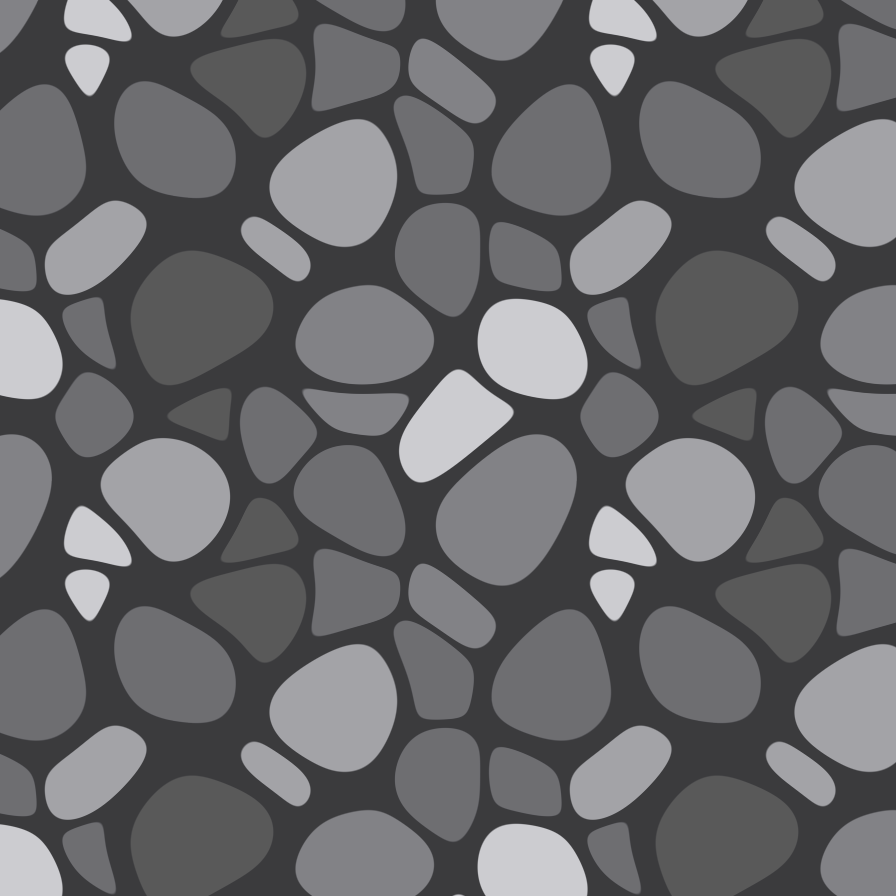
Reproduce this pattern procedurally as a Shadertoy shader.

```glsl
// Flat grey cobbles in dark mortar, on a tile that repeats both ways.
// A weighted cellular diagram sizes the stones; a smooth minimum over
// the cell borders rounds them, and layered sines bend their outlines.

#define REPEATS 1.7067            // tiles across the canvas
#define CELLS 6.0                 // grid cells per tile (even)
#define OFFSET vec2(-1.57, 0.15)  // tile shift, in cells
#define JITTER 0.7                // scatter of the stones
#define GAP 0.03                  // half width of the mortar, in cells
#define ROUNDING 5.0              // lower is rounder
#define BEND 0.12                 // waviness of the outlines
#define KEEP 0.55                 // share of small pebbles present
#define SEED 3.7
#define MORTAR vec3(0.23, 0.23, 0.24)

const float TAU = 6.2831853;
const int REACH = 3;

vec3 hash3(vec2 id) {
    vec3 q = vec3(dot(id, vec2(127.1, 311.7)),
                  dot(id, vec2(269.5, 183.3)),
                  dot(id, vec2(419.2, 371.9)));
    return fract(sin(q + SEED) * 43758.545);
}

// 0: boulder, 1: pebble, 2: cobble
float stoneKind(vec2 id) {
    vec2 odd = mod(id, 2.0);
    return odd.x + odd.y;
}

// Centre in xy, radius in z; a negative radius leaves the cell empty
vec3 stoneAt(vec2 cell) {
    vec2 id = mod(cell, CELLS);
    vec3 h = hash3(id);
    float kind = stoneKind(id);
    float radius = 0.7 + 0.3 * h.z;
    if (kind > 1.5) radius = 0.35 + 0.25 * h.z;
    else if (kind > 0.5) radius = h.z < KEEP ? 0.15 + 0.4 * h.z : -2.0;
    return vec3(cell + 0.5 + JITTER * (h.xy - 0.5), radius);
}

// Squared distance lowered by the stone's weight
float power(vec2 p, vec3 stone) {
    vec2 r = p - stone.xy;
    return dot(r, r) - stone.z * abs(stone.z);
}

// Even spread of tones over the stones of each kind
vec3 stoneColor(vec2 cell) {
    vec2 id = mod(cell, CELLS);
    vec2 slot = floor(id / 2.0);
    float rank = slot.x + 3.0 * slot.y;
    float u = fract(rank * 4.0 / 9.0 + 0.05 + 0.36 * stoneKind(id));
    float grey = u < 0.14 ? 0.35
               : u < 0.45 ? 0.43
               : u < 0.63 ? 0.51
               : u < 0.86 ? 0.64 : 0.80;
    return vec3(grey, grey, grey + 0.015 * step(0.4, grey));
}

// Bends space with sines that fit the tile
vec2 bend(vec2 p) {
    vec2 a = p * TAU / CELLS;
    vec2 broad = sin(2.0 * a.yx + vec2(0.6, 2.1) + a);
    vec2 fine = sin(3.0 * a.yx + vec2(4.0, 1.3) - 2.0 * a);
    return p + BEND * (broad + 0.45 * fine);
}

void mainImage(out vec4 fragColor, in vec2 fragCoord) {
    float scale = REPEATS * CELLS / iResolution.y;
    vec2 p = bend(fragCoord * scale + OFFSET);
    vec2 base = floor(p);

    // Stone that owns this point
    float ownPower = 1e5;
    vec2 ownCell = base;
    vec3 own = vec3(0.0);
    for (int y = -REACH; y <= REACH; y++)
    for (int x = -REACH; x <= REACH; x++) {
        vec2 cell = base + vec2(x, y);
        vec3 stone = stoneAt(cell);
        float w = power(p, stone);
        if (w < ownPower) {
            ownPower = w;
            ownCell = cell;
            own = stone;
        }
    }

    // Smooth distance to its borders, rounder for larger stones
    float sharpness = ROUNDING / (max(own.z, 0.0) + 0.1);
    float sum = 0.0;
    for (int y = -REACH; y <= REACH; y++)
    for (int x = -REACH; x <= REACH; x++) {
        vec2 cell = base + vec2(x, y);
        if (cell == ownCell) continue;
        vec3 stone = stoneAt(cell);
        float border = (power(p, stone) - ownPower)
                     / (2.0 * max(distance(stone.xy, own.xy), 0.01));
        sum += exp(-sharpness * border);
    }
    float inside = -log(max(sum, 1e-20)) / sharpness - GAP;

    float cover = smoothstep(-0.7 * scale, 0.7 * scale, inside);
    fragColor = vec4(mix(MORTAR, stoneColor(ownCell), cover), 1.0);
}
```
